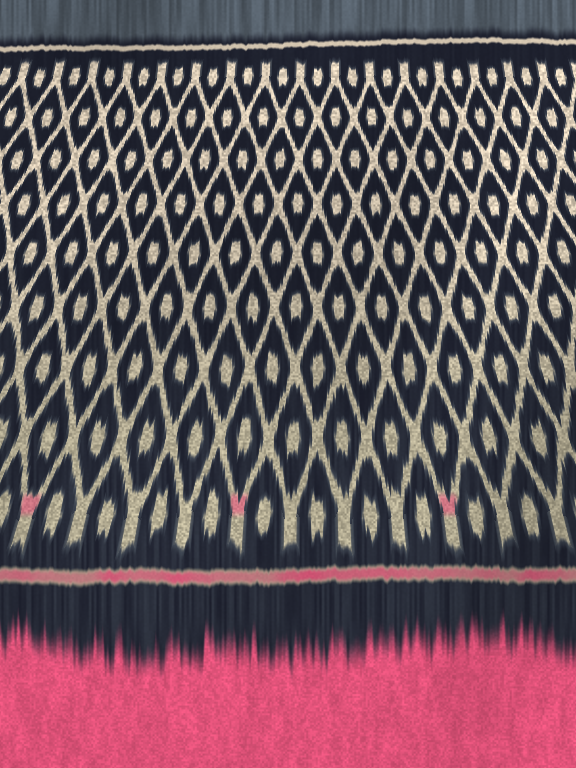
This pattern is drawn by a WebGL 1 fragment shader. Its source:

```glsl
precision highp float;
// Ikat cloth in perspective: a cream diamond lattice on navy, with a pink border below.
uniform vec2 u_resolution;

const vec3 NAVY = vec3(0.105, 0.115, 0.165);
const vec3 STEEL = vec3(0.32, 0.36, 0.40);
const vec3 CREAM = vec3(0.88, 0.82, 0.73);
const vec3 KHAKI = vec3(0.70, 0.67, 0.57);
const vec3 PINK = vec3(0.87, 0.32, 0.47);

float hash(vec2 p) {
  vec3 q = fract(vec3(p.xyx) * 0.1031);
  q += dot(q, q.yzx + 33.33);
  return fract((q.x + q.y) * q.z);
}

float noise(vec2 p) {
  vec2 i = floor(p);
  vec2 f = fract(p);
  f = f * f * (3.0 - 2.0 * f);
  return mix(mix(hash(i), hash(i + vec2(1.0, 0.0)), f.x),
             mix(hash(i + vec2(0.0, 1.0)), hash(i + vec2(1.0)), f.x), f.y);
}

// Ragged offset that is long along the warp and narrow across it, about -1 to 1.
float warpJitter(vec2 p, float threads, float runs) {
  float coarse = noise(p * vec2(threads, runs));
  float fine = noise(p * vec2(threads * 2.3, runs * 1.7) + 17.0);
  return coarse * 1.2 + fine * 0.8 - 1.0;
}

// Row height below the top edge; rows spread apart toward the viewer.
float rowDepth(float n) {
  return 0.1003 + n * (0.0521 + n * (0.0002 + n * 0.000275));
}

// Row coordinate at a given depth, by Newton steps.
float rowAt(float depth) {
  float n = (depth - 0.1003) / 0.0587;
  for (int i = 0; i < 5; i++) {
    float slope = 0.0521 + n * (0.0004 + n * 0.000825);
    n -= (rowDepth(n) - depth) / slope;
  }
  return n;
}

// Column coordinate; columns fan out from a vertical axis.
float columnAt(float x, float depth) {
  float d = depth - 0.1003;
  return (x - 0.552) / (0.0604 + d * (0.0404 + d * 0.0263));
}

// Rounded stair steps, as made by bundles of dyed threads.
float stairs(float x, float count) {
  float s = x * count;
  return (floor(s) + smoothstep(0.2, 0.8, fract(s))) / count;
}

// Signed cover of the lattice and its dots: positive inside the undyed parts.
float lattice(float column, float n) {
  float row = clamp(floor(n + 0.5), 0.0, 8.0);
  float a = abs(fract(column - 0.5 * mod(row, 2.0) + 0.5) - 0.5);
  float b = abs(n - row);
  float outside = step(n, 0.0) + step(8.0, n);
  a = mix(a, stairs(a, 14.0), 0.8);
  float net = 0.14 + 0.13 * smoothstep(0.45, 1.0, 2.0 * a - b) - abs(2.0 * a + b - 1.0);
  float tails = min(0.27 - (1.0 - 2.0 * a), 0.36 - b);
  float dotCover = 0.31 - max(2.0 * a + 0.55 * b, 1.45 * b);
  return max(mix(net, tails, outside), dotCover);
}

// Soft horizontal stripe of a given half width.
float stripe(float y, float center, float halfWidth, float blur) {
  return 1.0 - smoothstep(halfWidth - blur, halfWidth + blur, abs(y - center));
}

void main() {
  vec2 uv = gl_FragCoord.xy / u_resolution;
  float x = uv.x;
  float depth = 1.0 - uv.y;
  vec2 p = vec2(x, depth);
  float thread = noise(p * vec2(230.0, 14.0));
  float weave = noise(p * vec2(300.0, 400.0));
  float streak = warpJitter(p, 110.0, 9.0);

  // Navy ground, with faded threads below the lattice
  float worn = smoothstep(0.3, 0.72, depth) * 0.28 + 0.1;
  vec3 color = mix(NAVY, STEEL, worn * thread);

  // Steel band along the top
  float lineY = 0.0635 - 0.009 * smoothstep(0.15, 0.75, x)
              + 0.004 * (noise(vec2(x * 11.0, 3.0)) - 0.5);
  float topBand = 1.0 - smoothstep(lineY - 0.02, lineY - 0.004, depth + 0.005 * streak);
  color = mix(color, STEEL * (0.8 + 0.35 * thread), topBand);
  float topLine = stripe(depth + 0.0022 * streak, lineY, 0.0033, 0.002);
  color = mix(color, CREAM * 0.92, topLine);

  // Diamond lattice
  float n = rowAt(depth);
  float column = columnAt(x + 0.004 * (noise(p * 6.0) - 0.5), depth);
  float ragged = mix(0.07, 0.13, smoothstep(0.3, 0.65, depth));
  float cover = lattice(column, n + ragged * warpJitter(vec2(column, n), 13.0, 1.3));
  vec3 yarn = mix(CREAM, KHAKI, smoothstep(0.2, 0.62, depth)) * (0.82 + 0.3 * weave);
  float blush = stripe(mod(column - 0.5, 4.0), 2.0, 0.17, 0.06) * stripe(n, 7.87, 0.12, 0.06);
  yarn = mix(yarn, PINK, 0.6 * blush);
  color = mix(color, STEEL, 0.5 * smoothstep(-0.13, 0.0, cover));
  color = mix(color, yarn, smoothstep(-0.035, 0.065, cover));

  // Pink and khaki stripe
  float pinkY = 0.751 - 0.004 * x + 0.004 * (noise(vec2(x * 9.0, 8.0)) - 0.5);
  float stripeDepth = depth + 0.004 * streak;
  color = mix(color, KHAKI * 0.9, stripe(stripeDepth, pinkY, 0.0095, 0.004));
  float dyed = stripe(stripeDepth, pinkY, 0.0065, 0.004) * (0.45 + 0.5 * noise(vec2(x * 26.0, 5.0)));
  color = mix(color, PINK * 0.92, dyed);

  // Pink border with feathered threads
  float edge = 0.836 + 0.035 * (noise(vec2(x * 8.0, 2.0)) - 0.5)
             - 0.022 * (1.0 - smoothstep(0.03, 0.13, x));
  float feather = 0.028 * warpJitter(p, 95.0, 5.0) + 0.012 * (thread - 0.5);
  float border = smoothstep(-0.023, 0.026, depth - edge + feather);
  vec3 cloth = PINK * (0.93 + 0.12 * weave) * (0.94 + 0.12 * noise(p * vec2(90.0, 35.0)));
  color = mix(color, cloth, border);

  // Soft folds and light
  float folds = noise(p * vec2(5.0, 3.0) + vec2(depth * 2.0, 4.0));
  color *= (0.9 + 0.18 * folds) * (0.97 + 0.06 * weave);
  gl_FragColor = vec4(color, 1.0);
}
```
